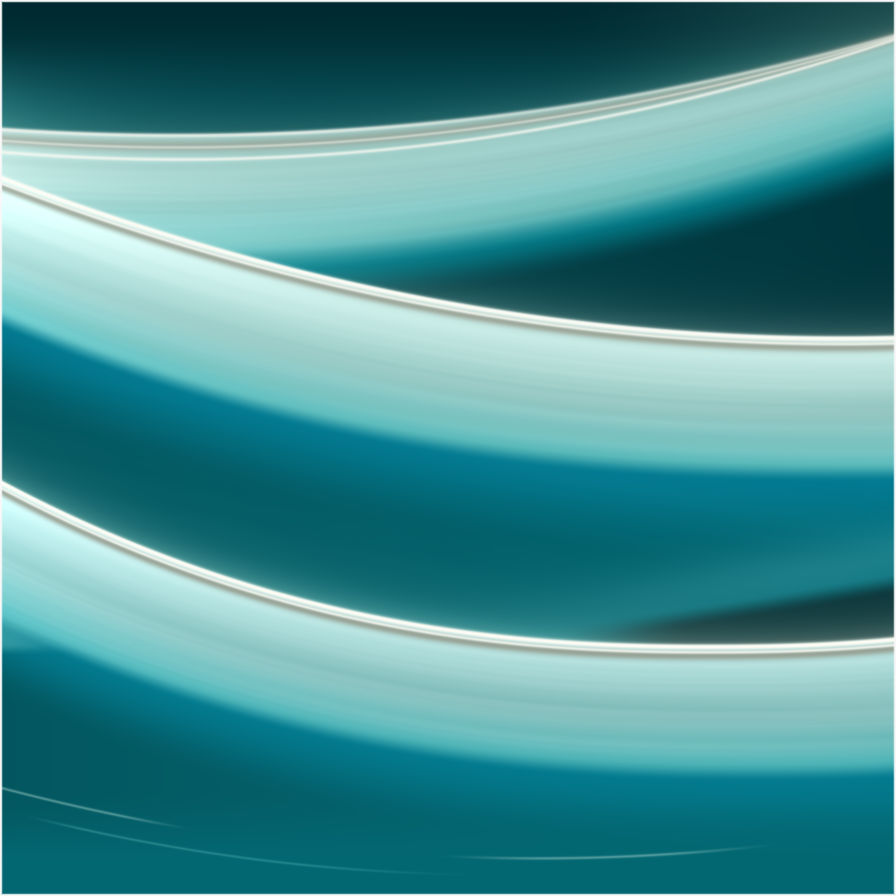
Give the GLSL for this background, as a Shadertoy shader.

```glsl
const vec3 NIGHT = vec3(0.00, 0.16, 0.19);
const vec3 DEEP  = vec3(0.01, 0.29, 0.32);
const vec3 TEAL  = vec3(0.01, 0.48, 0.53);
const vec3 AQUA  = vec3(0.36, 0.73, 0.73);
const vec3 MIST  = vec3(0.60, 0.79, 0.77);
const vec3 PALE  = vec3(0.77, 0.91, 0.89);
const vec3 TAUPE = vec3(0.56, 0.56, 0.50);
const vec3 CREAM = vec3(1.00, 0.99, 0.96);
const float STREAK_AMOUNT = 0.10;
const float GLOW_REACH = 0.022;
const float EDGE_SOFTNESS = 0.0018;
const float FRAME_WIDTH = 0.0035;

float hash(vec2 p) {
    vec3 q = fract(p.xyx * vec3(0.1031, 0.1030, 0.0973));
    q += dot(q, q.yzx + 33.33);
    return fract((q.x + q.y) * q.z);
}

float noise(vec2 p) {
    vec2 cell = floor(p), f = fract(p);
    f = f * f * (3.0 - 2.0 * f);
    return mix(mix(hash(cell), hash(cell + vec2(1, 0)), f.x),
               mix(hash(cell + vec2(0, 1)), hash(cell + vec2(1, 1)), f.x), f.y);
}

// Long fibres: t runs across the ribbon, x along it
float streaks(float x, float t, float seed) {
    float sum = 0.0, weight = 0.5, rate = 7.0;
    for (int i = 0; i < 3; i++) {
        sum += weight * (noise(vec2(x * 1.5 + seed, t * rate + seed)) - 0.5);
        rate *= 2.3;
        weight *= 0.6;
    }
    return sum;
}

// Depth of an arc below the top of the canvas
float arc(float x, vec2 lowest, float rise, float power) {
    return lowest.y - rise * pow(abs(x - lowest.x) / lowest.x, power);
}

float line(float d, float width) {
    return exp(-d * d / (width * width));
}

float below(float d) {
    return smoothstep(-EDGE_SOFTNESS, EDGE_SOFTNESS, d);
}

vec3 ribbonColor(float x, float t, float seed) {
    vec3 c = mix(PALE, MIST, smoothstep(0.12, 0.55, t));
    c = mix(c, mix(MIST, AQUA, 0.5), smoothstep(0.55, 0.8, t));
    c = mix(c, AQUA, smoothstep(0.78, 0.97, t));
    c += vec3(0.12, 0.13, 0.14) * exp(-5.0 * x) * (1.0 - 0.5 * t);
    return c + STREAK_AMOUNT * streaks(x, t, seed) * vec3(1.2, 0.8, 0.8);
}

// Bright rim with a taupe shadow and a second fine thread
vec3 rim(vec3 c, float d, float strength) {
    c = mix(c, TAUPE, 0.75 * strength * line(d - 0.012, 0.005));
    c = mix(c, CREAM, 0.75 * strength * line(d - 0.008, 0.0018));
    return mix(c, CREAM, strength * line(d - 0.002, 0.0032));
}

vec3 rimGlow(float d) {
    return vec3(0.30, 0.25, 0.21) * exp(min(d, 0.0) / GLOW_REACH);
}

void mainImage(out vec4 fragColor, in vec2 fragCoord) {
    vec2 uv = fragCoord / iResolution.xy;
    float x = uv.x, y = 1.0 - uv.y;

    // Upper darkness
    float crest = 0.151 - 0.175 * (x - 0.2) * (x - 0.2);
    float d = y - crest;
    vec3 col = mix(NIGHT, DEEP, smoothstep(0.0, 0.14, y));
    col += vec3(0.08, 0.11, 0.09) * smoothstep(0.6, 1.0, x);
    col += vec3(0.10, 0.14, 0.13) * exp(-x * 9.0) * smoothstep(0.03, 0.14, y);
    col += rimGlow(d) * 0.45;

    // Upper ribbon and the shade under it
    float hem = 0.29 - 0.22 * (x - 0.2) * (x - 0.2);
    float t = d / (hem - crest);
    vec3 veil = mix(MIST, mix(MIST, AQUA, 0.65), smoothstep(0.3, 0.95, t));
    veil += vec3(0.18, 0.14, 0.14) * exp(-x * 5.0);
    veil = mix(veil, AQUA, 0.45 * smoothstep(0.6, 1.0, x) * smoothstep(0.3, 0.8, t));
    veil += STREAK_AMOUNT * streaks(x, t, 3.0);
    vec3 shade = mix(TEAL, mix(DEEP, NIGHT, 0.65 * x), smoothstep(0.005, 0.055, y - hem));
    veil = mix(veil, shade, smoothstep(-0.022, 0.018, y - hem));
    col = mix(col, veil, below(d));
    float thread = 0.178 - 0.21 * (x - 0.2) * (x - 0.2);
    col = mix(col, TAUPE, 0.55 * line(y - mix(crest, thread, 0.45), 0.007));
    col = mix(col, CREAM, 0.75 * line(d, 0.0024) * (1.0 - 0.4 * smoothstep(0.3, 0.7, x)));
    col = mix(col, CREAM, 0.45 * line(y - mix(crest, thread, 0.5), 0.0018));
    col = mix(col, CREAM, 0.70 * line(y - thread, 0.0022));

    // Middle ribbon
    crest = arc(x, vec2(0.94, 0.376), 0.180, 2.0);
    hem = arc(x, vec2(0.94, 0.526), 0.172, 2.3);
    d = y - crest;
    t = d / (hem - crest);
    col += rimGlow(d) * smoothstep(0.15, 0.6, x) * 0.7;
    vec3 band = ribbonColor(x, t, 11.0);

    // Valley with a dark wedge at the right
    vec3 valley = mix(TEAL + vec3(0.0, 0.0, 0.04), mix(DEEP, TEAL, 0.25 + 0.4 * x),
                      smoothstep(0.0, 0.10, y - hem));
    float wedge = 0.702 - 0.055 * pow(max(x - 0.62, 0.0) / 0.38, 1.2);
    valley += vec3(0.09, 0.08, 0.08) * line(y - wedge + 0.025, 0.035) * smoothstep(0.45, 0.9, x);
    valley = mix(valley, NIGHT + vec3(0.03, 0.04, 0.03),
                 smoothstep(-0.008, 0.016, y - wedge) * smoothstep(0.60, 0.78, x));
    valley += 0.02 * streaks(x, y * 4.0 - x * 0.8, 5.0);
    band = mix(band, valley, smoothstep(-0.010, 0.012, y - hem));
    col = mix(col, band, below(d));
    col = rim(col, d, 0.95);

    // Lower ribbon
    crest = arc(x, vec2(0.794, 0.720), 0.184, 2.3);
    hem = arc(x, vec2(0.846, 0.861), 0.171, 2.3);
    d = y - crest;
    t = d / (hem - crest);
    col += rimGlow(d) * 0.9;
    band = ribbonColor(x, t, 23.0) - vec3(0.06, 0.03, 0.02);

    // Lower pool
    vec3 pool = mix(TEAL + vec3(0.0, 0.0, 0.03), mix(DEEP, TEAL, 0.25 + 0.5 * x),
                    smoothstep(0.0, 0.09, y - hem));
    pool = mix(pool, mix(DEEP, TEAL, 0.6), smoothstep(0.88, 0.97, y));
    pool = mix(pool, AQUA, 0.5 * smoothstep(0.11, 0.0, x) * smoothstep(0.732, 0.718, y));
    band = mix(band, pool, smoothstep(-0.010, 0.012, y - hem));
    col = mix(col, band, below(d));
    col = rim(col, d, 1.0);

    // Faint filaments
    float gap = smoothstep(0.22, 0.12, x) + smoothstep(0.48, 0.62, x) * smoothstep(0.88, 0.72, x);
    col = mix(col, MIST, 0.5 * gap * line(y - arc(x, vec2(0.60, 0.958), 0.079, 2.0), 0.0016));
    float fade = smoothstep(0.02, 0.1, x) * smoothstep(0.55, 0.3, x);
    col = mix(col, AQUA, 0.35 * fade * line(y - arc(x, vec2(0.55, 0.976), 0.073, 2.0), 0.0015));

    // Pale frame
    vec2 inset = min(uv, 1.0 - uv);
    col = mix(vec3(0.97), col, smoothstep(0.3, 1.0, min(inset.x, inset.y) / FRAME_WIDTH));
    fragColor = vec4(clamp(col, 0.0, 1.0), 1.0);
}
```
